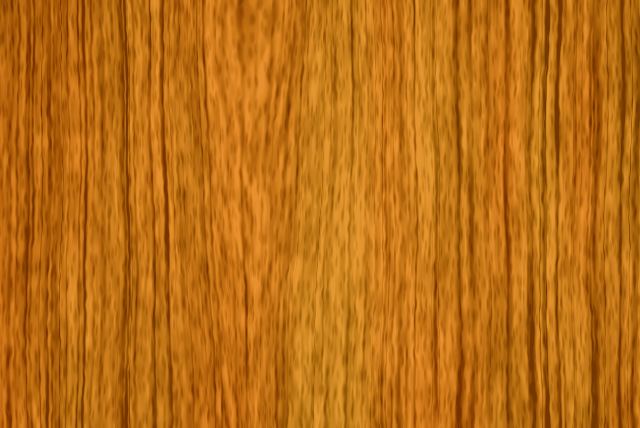
A WebGL 1 fragment shader for this texture:

```glsl
precision highp float;
// Vertical golden-brown wood grain with dark veins, short pores and a faint flame figure.
uniform vec2 u_resolution;

float hash(vec2 p) {
  p = fract(p * vec2(0.1237, 0.3451) + 0.17);
  p += dot(p, p.yx + 34.3);
  return fract(p.x * p.y * 17.3);
}

float noise(vec2 p) {
  vec2 cell = floor(p), f = fract(p);
  f = f * f * (3.0 - 2.0 * f);
  float low = mix(hash(cell), hash(cell + vec2(1.0, 0.0)), f.x);
  float high = mix(hash(cell + vec2(0.0, 1.0)), hash(cell + vec2(1.0, 1.0)), f.x);
  return mix(low, high, f.y);
}

// Cellular noise: distance to the nearest scattered point
float cellular(vec2 p) {
  vec2 cell = floor(p);
  float nearest = 2.0;
  for (int j = -1; j <= 1; j++) {
    for (int i = -1; i <= 1; i++) {
      vec2 id = cell + vec2(float(i), float(j));
      vec2 point = id + vec2(hash(id), hash(id + 57.0));
      nearest = min(nearest, distance(p, point));
    }
  }
  return nearest;
}

// One jittered dark line per cell, fading in and out along its length
float veins(float across, float along, float seed) {
  float cell = floor(across), dark = 0.0;
  for (int i = -1; i <= 1; i++) {
    float id = cell + float(i);
    float center = id + 0.5 + 0.8 * (hash(vec2(id, seed)) - 0.5);
    float width = mix(0.1, 0.32, hash(vec2(id, seed + 9.0)));
    float strength = hash(vec2(id, seed + 21.0));
    strength *= 0.45 + 0.9 * noise(vec2(id * 7.0 + seed, along * 4.0));
    dark = max(dark, strength * (1.0 - smoothstep(0.0, width, abs(across - center))));
  }
  return dark;
}

void main() {
  vec2 uv = gl_FragCoord.xy / u_resolution;
  vec2 p = gl_FragCoord.xy / u_resolution.y;

  // Grain coordinate: wavy, ragged, and fanning out upward around the figure
  float fromFigure = p.x - 0.59;
  float figure = exp(-fromFigure * fromFigure / 0.018);
  float grain = p.x - 0.8 * (p.y - 0.35) * fromFigure * figure;
  grain += 0.004 * sin(p.y * 5.0 + p.x * 9.0) + 0.002 * sin(p.y * 13.0 - p.x * 21.0);
  grain += 0.003 * (noise(vec2(p.x * 70.0, p.y * 45.0)) - 0.5);

  // Veins are denser toward the sides
  float side = smoothstep(0.1, 0.42, abs(uv.x - 0.55));
  float tone = 0.91;
  tone -= mix(0.6, 0.85, side) * veins(grain * 24.0, p.y, 3.0);
  tone -= mix(0.35, 0.5, side) * veins(grain * 58.0, p.y, 40.0);

  // Broad bands, long streaks and fine fibres
  tone += 0.28 * (noise(vec2(grain * 15.0, p.y * 0.9)) - 0.5);
  tone += 0.3 * (noise(vec2(grain * 85.0, p.y * 6.0 + 11.0)) - 0.5);
  tone += 0.42 * (noise(vec2(grain * 170.0, p.y * 24.0 + 5.0)) - 0.5);

  // Short dark pores
  float pore = cellular(vec2(grain * 95.0, p.y * 19.0));
  tone -= 0.22 * (1.0 - smoothstep(0.1, 0.4, pore));

  // Flame figure of nested V shapes
  float flame = sqrt(fromFigure * fromFigure + 0.0003) - 0.2 * p.y;
  float ripple = sin(flame * 230.0 + 2.0 * sin(p.y * 9.0 + p.x * 31.0));
  tone += 0.16 * figure * ripple * noise(vec2(grain * 60.0, p.y * 9.0));
  tone -= 0.08 * figure;

  // Darker toward the edges
  vec2 q = (uv - vec2(0.56, 0.5)) * 2.0;
  tone -= 0.11 * dot(q, q);
  tone = clamp(tone, 0.0, 1.08);

  // Brown to gold, with redder bands mainly on the left
  vec3 darkBrown = vec3(0.46, 0.21, 0.0);
  vec3 gold = vec3(0.87, 0.55, 0.16);
  vec3 color = mix(darkBrown, gold, vec3(tone, tone, tone * tone));
  float redness = noise(vec2(grain * 11.0 + 30.0, p.y * 1.5)) - 0.35 - 0.25 * uv.x;
  color += redness * vec3(0.03, -0.045, -0.015);
  gl_FragColor = vec4(clamp(color, 0.0, 1.0), 1.0);
}
```
